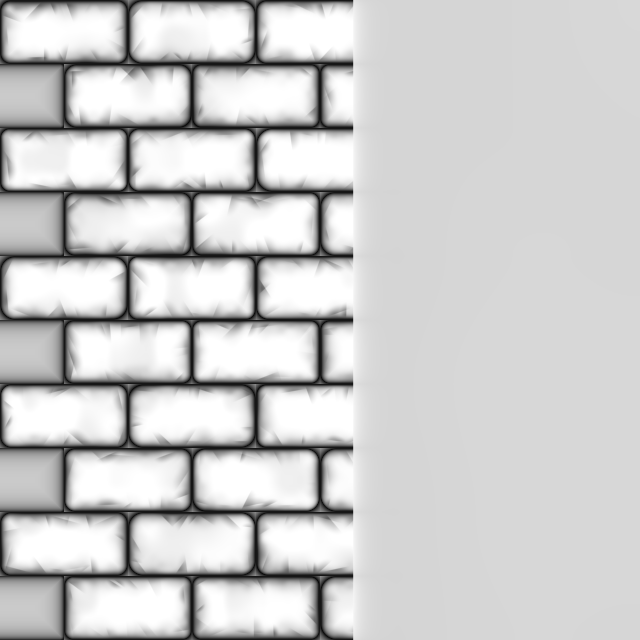
Give the GLSL for this texture map, as a three.js fragment shader.

```glsl
// Greyscale worn brickwork: ten running-bond courses of rounded stones on the left,
// sharply cut off beside a plain pale field. Rounded-box distances shade the bevels;
// hashed noise and one-sided creases chip every stone differently.

varying vec2 vUv;

float hash(vec2 p) {
  return fract(sin(dot(p, vec2(127.1, 311.7))) * 43758.545);
}

float noise(vec2 p) {
  vec2 i = floor(p), f = fract(p);
  f = f * f * (3.0 - 2.0 * f);
  return mix(mix(hash(i), hash(i + vec2(1.0, 0.0)), f.x),
             mix(hash(i + vec2(0.0, 1.0)), hash(i + 1.0), f.x), f.y);
}

float roundedBox(vec2 p, vec2 halfSize, float radius) {
  vec2 q = abs(p) - halfSize + radius;
  return length(max(q, 0.0)) + min(max(q.x, q.y), 0.0) - radius;
}

// Creases scattered around the rim: hard on one side, fading on the other
float chips(vec2 p, vec2 cell) {
  float shade = 0.0;
  for (int i = 0; i < 16; i++) {
    vec2 seed = cell * 7.3 + float(i) * vec2(1.7, 3.1);
    float around = (float(i) + hash(seed)) * 0.3927;
    vec2 dir = vec2(cos(around), sin(around));
    vec2 rim = dir * min(0.088 / max(abs(dir.x), 0.001), 0.039 / max(abs(dir.y), 0.001));
    float turn = 6.2832 * hash(seed + 4.0);
    vec2 q = p - rim;
    q = vec2(q.x * cos(turn) + q.y * sin(turn), q.y * cos(turn) - q.x * sin(turn));
    float size = mix(0.009, 0.026, hash(seed + 9.0));
    float fade = 1.0 - smoothstep(0.0, size, length(q * vec2(1.3, 0.8)));
    shade += 0.26 * hash(seed + 2.0) * fade * smoothstep(-0.001, 0.0015, q.x);
  }
  return shade;
}

float brick(vec2 p, vec2 cell, vec2 uv) {
  float rounding = mix(0.013, 0.026, pow(hash(cell + 5.0), 3.0));
  float inside = -roundedBox(p, vec2(0.0988, 0.0488), rounding);

  // Mortar left in the corners between stones
  float mortar = 0.06 + 0.7 * (1.0 - exp(min(inside, 0.0) / 0.009));

  // Uneven bevel rising to a white face
  float depth = max(inside, 0.0);
  float bevel = 0.0065 * (0.55 + 0.65 * noise(uv * 38.0) + 0.35 * hash(cell + 2.0));
  depth += (noise(uv * 75.0 + 3.0) - 0.5) * 0.006 * smoothstep(0.002, 0.015, depth);
  float face = 0.06 + 0.95 * (1.0 - exp(-depth / bevel));
  face -= chips(p, cell) * smoothstep(0.001, 0.009, depth);

  // Faint broad dents in the face
  face -= 0.07 * smoothstep(0.55, 0.95, noise(uv * vec2(22.0, 16.0) + cell * 3.0));
  return mix(mortar, clamp(face, 0.04, 1.0), smoothstep(-0.0008, 0.0008, inside));
}

// Recessed half cell at the start of every other course
float recess(vec2 p) {
  float inside = max(-roundedBox(p, vec2(0.1, 0.05), 0.006), 0.0);
  return 0.8 - 0.42 * exp(-inside / 0.012) - 0.28 * exp(-inside / 0.003);
}

void main() {
  // Courses: even ones, counted from below, shift by half a stone
  float row = floor(vUv.y * 10.0);
  float shifted = 1.0 - mod(row, 2.0);
  vec2 grid = vec2(vUv.x * 5.0 + 0.5 * shifted, vUv.y * 10.0);
  vec2 cell = floor(grid);
  vec2 p = (fract(grid) - 0.5) * vec2(0.2, 0.1);
  float wall = shifted > 0.5 && cell.x < 0.5 ? recess(p) : brick(p, cell, vUv);

  // Plain field with a soft glow at the cut, dimmed beside the joints
  float away = max(vUv.x - 0.552, 0.0);
  float joint = exp(-(0.05 - abs(p.y)) / 0.012);
  float field = 0.843 - 0.015 * exp(-away / 0.12) + 0.008 * (noise(vUv * 5.0) - 0.5);
  field += (0.14 - 0.09 * joint) * exp(-away / 0.015);

  float grey = mix(wall, field, smoothstep(0.5512, 0.5528, vUv.x));
  gl_FragColor = vec4(vec3(grey), 1.0);
}
```
